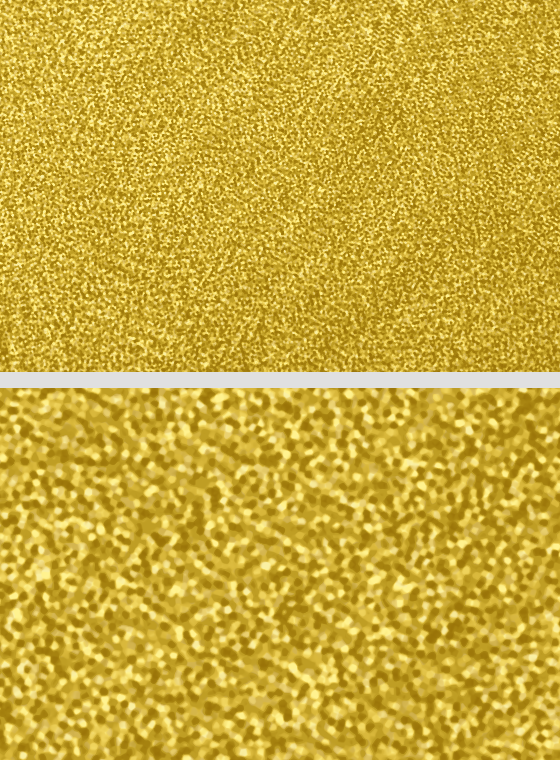
Top: the whole. Bottom: its middle third, enlarged.
A Shadertoy shader for this texture:

```glsl
// Fine gold glitter: jittered flakes, each with a random brightness, blended
// by narrow Gaussians less a wider one, so that glints sit in dark rims.
// The blended brightness is spread evenly and mapped onto a gold ramp.

vec2 hash2(vec2 p)
{
    return fract(sin(vec2(dot(p, vec2(127.1, 311.7)),
                          dot(p, vec2(269.5, 183.3)))) * 43758.5453);
}

// Smooth value noise for broad mottling
float softNoise(vec2 p)
{
    vec2 cell = floor(p), f = fract(p);
    f = f * f * (3.0 - 2.0 * f);
    return mix(mix(hash2(cell).x, hash2(cell + vec2(1, 0)).x, f.x),
               mix(hash2(cell + vec2(0, 1)).x, hash2(cell + vec2(1, 1)).x, f.x), f.y);
}

// Flake brightness (x) and paleness (y), both with roughly unit variance
vec2 flakes(vec2 p, float sharpness)
{
    vec2 cell = floor(p), sum = vec2(0.0);
    float power = 0.04;
    for (int j = -2; j <= 2; j++)
    for (int i = -2; i <= 2; i++)
    {
        vec2 id = cell + vec2(i, j);
        vec2 offset = id + 0.15 + 0.7 * hash2(id) - p;
        float d2 = dot(offset, offset);
        float weight = exp(-sharpness * d2) - 0.16 * exp(-1.1 * d2);
        sum += weight * (hash2(id + 57.3) - 0.5);
        power += weight * weight;
    }
    return 3.46 * sum / sqrt(power);
}

// Gold tones from shadow to glint
vec3 goldRamp(float t)
{
    vec3 color = mix(vec3(0.60, 0.45, 0.03), vec3(0.65, 0.51, 0.06), smoothstep(0.0, 0.12, t));
    color = mix(color, vec3(0.75, 0.62, 0.14), smoothstep(0.12, 0.33, t));
    color = mix(color, vec3(0.85, 0.72, 0.23), smoothstep(0.40, 0.67, t));
    color = mix(color, vec3(0.94, 0.83, 0.36), smoothstep(0.67, 0.88, t));
    return mix(color, vec3(1.0, 0.95, 0.56), smoothstep(0.86, 0.97, t));
}

void mainImage(out vec4 fragColor, in vec2 fragCoord)
{
    vec2 uv = fragCoord / iResolution.xy;
    vec2 p = fragCoord / iResolution.y;

    // Focus band across the middle; flakes grow slightly toward the bottom
    float focus = exp(-5.0 * (uv.y - 0.55) * (uv.y - 0.55));
    vec2 grid = vec2(p.x, p.y * (0.94 + 0.06 * p.y)) * 174.0;
    grid = mat2(0.87, 0.49, -0.49, 0.87) * grid;
    vec2 flake = flakes(grid, mix(2.4, 3.6, focus));

    // Light falls from the upper left, with faint uneven patches
    float light = 0.3 * (uv.y - 0.5) - 0.35 * (uv.x - 0.5);
    float mottling = softNoise(p * 14.0) + softNoise(p * 37.0) - 1.0;
    float brightness = flake.x * mix(0.9, 1.08, focus) + light + 0.25 * mottling;

    // Logistic curve evens out the shares of the tones
    float tone = 1.0 / (1.0 + exp(-1.7 * brightness));
    vec3 color = goldRamp(tone);

    // Some midtone flakes reflect a paler, greyer gold
    float pale = smoothstep(0.0, 1.1, flake.y) * smoothstep(0.38, 0.6, tone);
    color += pale * vec3(-0.02, -0.01, 0.08);

    fragColor = vec4(clamp(color, 0.0, 1.0), 1.0);
}
```
